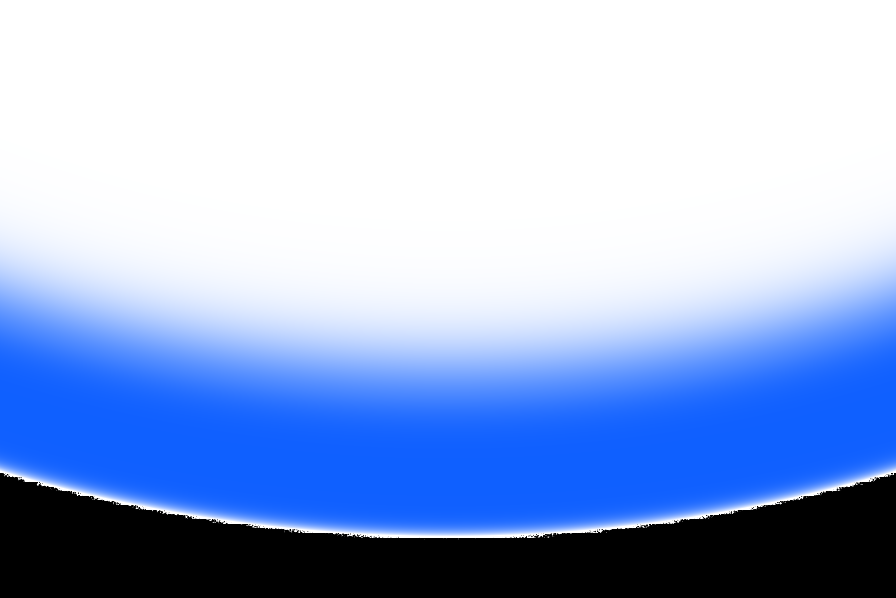
Give the GLSL for this background, as a Shadertoy shader.

```glsl
// Lengths are in canvas heights; depth is measured inward from the rim.
const float RADIUS = 2.626;
const float RIM_BOTTOM = 0.0996;
const float FADE_DEPTH = 0.284;
const float FADE_SLOPE = 25.0;
const float RIM_WIDTH = 0.0095;
const float RIM_GAIN = 1.45;
const float STEP_HEIGHT = 0.0078;
const float STEP_AMOUNT = 0.6;
const float FLECK_SIZE = 0.0035;
const float FLECK_DEPTH = 0.005;
const float STREAK_AMOUNT = 0.035;
const vec3 BLUE = vec3(0.06, 0.375, 1.0);
const vec3 WHITE = vec3(1.0);
const vec3 BLACK = vec3(0.0);

vec2 hash2(vec2 p) {
    vec3 q = fract(p.xyx * vec3(0.1031, 0.1030, 0.0973));
    q += dot(q, q.yzx + 33.33);
    return fract((q.xx + q.yz) * q.zy);
}

// Distance to the nearest scattered point
float cellular(vec2 p) {
    vec2 cell = floor(p), local = fract(p);
    float nearest = 2.0;
    for (int y = -1; y <= 1; y++) {
        for (int x = -1; x <= 1; x++) {
            vec2 offset = vec2(x, y);
            nearest = min(nearest, length(offset + hash2(cell + offset) - local));
        }
    }
    return nearest;
}

float depthInside(vec2 p) {
    return RADIUS - length(p - vec2(0.0, RIM_BOTTOM + RADIUS));
}

// Staircase with softened risers, centred on the input value
float staircase(float y, float pixel) {
    float t = y / STEP_HEIGHT;
    float softness = min(pixel / STEP_HEIGHT, 0.5);
    return (floor(t) + 0.5 + smoothstep(1.0 - softness, 1.0, fract(t))
            - 0.5 * softness) * STEP_HEIGHT;
}

void mainImage(out vec4 fragColor, in vec2 fragCoord) {
    float pixel = 1.0 / iResolution.y;
    vec2 p = (fragCoord - vec2(0.5 * iResolution.x, 0.0)) * pixel;
    float depth = depthInside(p);

    // Broad white fade above the blue band
    float fade = 1.0 / (1.0 + exp(-FADE_SLOPE * (depth - FADE_DEPTH)));
    fade *= smoothstep(0.12, 0.24, depth);
    vec3 color = mix(BLUE, WHITE, fade);

    // Thin glowing rim with faint concentric streaks
    float rim = min(1.0, RIM_GAIN * exp(-max(depth, 0.0) / RIM_WIDTH));
    float streaks = 0.5 + 0.3 * sin(depth * 900.0) + 0.2 * sin(depth * 1570.0 + 1.0);
    float streakBand = smoothstep(0.065, 0.02, depth);
    color = mix(color, WHITE, max(rim, STREAK_AMOUNT * streaks * streakBand));

    // Stepped, flecked edge against black
    vec2 stepped = vec2(p.x, mix(p.y, staircase(p.y, pixel), STEP_AMOUNT));
    float flecks = cellular(p / FLECK_SIZE) - 0.45;
    float edge = depthInside(stepped) + flecks * FLECK_DEPTH;
    color = mix(BLACK, color, smoothstep(-0.7 * pixel, 0.7 * pixel, edge));

    fragColor = vec4(color, 1.0);
}
```
